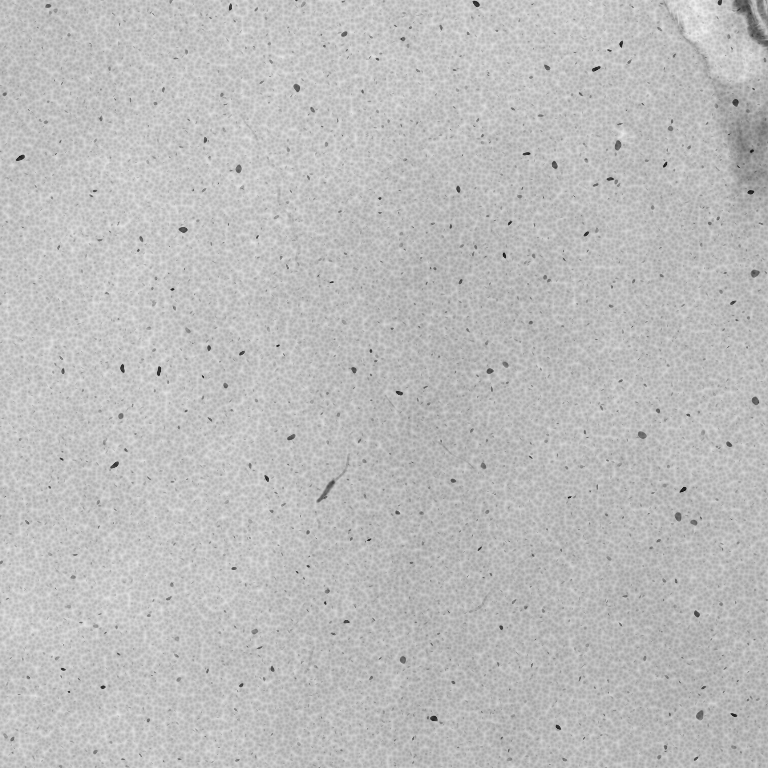
This texture is drawn by a WebGL 1 fragment shader. Its source:

```glsl
precision highp float;
uniform vec2 u_resolution;

vec2 hash2(vec2 p) {
  return fract(sin(vec2(dot(p, vec2(127.1, 311.7)), dot(p, vec2(269.5, 183.3)))) * 43758.5453);
}

// Layered, warped sines for soft stains
float clouds(vec2 p) {
  float sum = 0.0, amp = 1.0;
  for (int i = 0; i < 5; i++) {
    sum += amp * sin(p.x + 1.7 * sin(p.y * 0.8));
    p = mat2(0.8, 0.6, -0.6, 0.8) * p * 1.9 + vec2(3.1, 1.7);
    p += sin(p.yx);
    amp *= 0.6;
  }
  return sum;
}

// Distance to the nearest cell point, for sandy grain
float cellular(vec2 p) {
  vec2 cell = floor(p);
  float nearest = 2.0;
  for (int y = -1; y <= 1; y++) {
    for (int x = -1; x <= 1; x++) {
      vec2 id = cell + vec2(x, y);
      nearest = min(nearest, length(id + hash2(id) - p));
    }
  }
  return nearest;
}

// Scattered oval spots of random size, tilt and strength
float spots(vec2 p, float cells, float density, float radius) {
  vec2 q = p * cells, cell = floor(q);
  float soft = max(0.0011, 0.7 / u_resolution.y), cover = 0.0;
  for (int y = -1; y <= 1; y++) {
    for (int x = -1; x <= 1; x++) {
      vec2 id = cell + vec2(x, y);
      vec2 shape = hash2(id + 17.3), pick = hash2(id + 51.9 + cells);
      float tilt = shape.x * 3.14, c = cos(tilt), s = sin(tilt);
      vec2 d = mat2(c, s, -s, c) * (q - id - hash2(id + cells)) / cells;
      d.y *= 1.2 + shape.y;
      float size = radius * (0.35 + 0.65 * pick.y * pick.y);
      float spot = 1.0 - smoothstep(size - soft, size + soft, length(d));
      cover = max(cover, spot * step(pick.x, density) * (0.45 + 0.55 * shape.y));
    }
  }
  return cover;
}

float crack(vec2 p, vec2 a, vec2 b, float width) {
  vec2 ab = b - a;
  float t = clamp(dot(p - a, ab) / dot(ab, ab), 0.0, 1.0);
  float edge = max(width, 1.0 / u_resolution.y);
  return 1.0 - smoothstep(0.2 * edge, edge, length(p - a - ab * t));
}

void main() {
  vec2 p = gl_FragCoord.xy / u_resolution.y;
  vec2 ragged = p + 0.0007 * sin(p.yx * 410.0 + 2.0 * sin(p * 170.0));
  vec2 bent = p + 0.004 * sin(p.yx * 61.0) + 0.002 * sin(p.yx * 173.0);
  float rough = clouds(p * 42.0);

  // Broad stains
  float tone = 0.776 + 0.013 * clouds(p * 5.0) + 0.007 * rough;
  vec2 centre = (p - vec2(0.57, 0.58)) / vec2(0.14, 0.32);
  tone -= 0.032 * exp(-dot(centre, centre));
  tone -= 0.035 * smoothstep(0.9, 1.7, p.x + 1.0 - p.y);

  // Sandy grain
  tone += 0.15 * (cellular(p * 190.0) - 0.48);
  tone += 0.07 * (cellular(p * 95.0 + 7.0) - 0.48);

  // Pale chips
  float chips = spots(bent, 11.0, 0.10, 0.016);
  vec2 chip = bent - vec2(0.813, 0.815);
  chips = max(chips * 0.5, 1.0 - smoothstep(0.009, 0.013, length(chip * vec2(1.0, 0.7))));
  tone += 0.09 * chips * smoothstep(-0.8, 0.6, rough);

  // Hairline cracks
  float veins = crack(bent, vec2(0.31, 0.87), vec2(0.36, 0.77), 0.0025);
  veins = max(veins, crack(bent, vec2(0.36, 0.77), vec2(0.40, 0.62), 0.003));
  veins = max(veins, crack(bent, vec2(0.61, 0.20), vec2(0.70, 0.285), 0.002));
  veins = max(veins, crack(bent, vec2(0.417, 0.35), vec2(0.41, 0.16), 0.003));
  veins = max(veins, crack(bent, vec2(0.41, 0.16), vec2(0.385, 0.03), 0.003));
  veins = max(veins, crack(bent, vec2(0.50, 0.48), vec2(0.61, 0.39), 0.002));
  tone -= 0.08 * veins * smoothstep(-0.8, 0.8, rough);
  tone -= 0.36 * crack(bent, vec2(0.417, 0.35), vec2(0.433, 0.375), 0.0045);
  tone -= 0.13 * crack(bent, vec2(0.433, 0.375), vec2(0.455, 0.41), 0.003);

  // Broken corner with flakes, stain and fissures
  float depth = p.x - 0.96 + 0.1 * exp((p.y - 1.0) * 10.0) + 0.006 * rough;
  float high = smoothstep(0.83, 0.95, p.y);
  float inside = smoothstep(-0.004, 0.008, depth) * smoothstep(0.62, 0.86, p.y);
  tone += inside * (0.05 * rough + mix(-0.15, 0.03, high));
  tone -= 0.16 * exp(-abs(depth) / 0.004) * high;
  vec2 torn = bent + 0.003 * rough;
  tone -= 0.36 * crack(torn, vec2(0.95, 1.01), vec2(1.01, 0.92), 0.010);
  tone -= 0.30 * crack(torn, vec2(0.98, 1.01), vec2(1.01, 0.95), 0.008);

  // Dark pits, from fine specks to large holes
  tone -= 0.15 * spots(ragged, 125.0, 0.30, 0.0024);
  tone -= 0.34 * spots(ragged, 55.0, 0.22, 0.0036);
  tone -= 0.60 * spots(ragged, 25.0, 0.20, 0.0062);

  gl_FragColor = vec4(vec3(clamp(tone, 0.06, 0.93)), 1.0);
}
```
